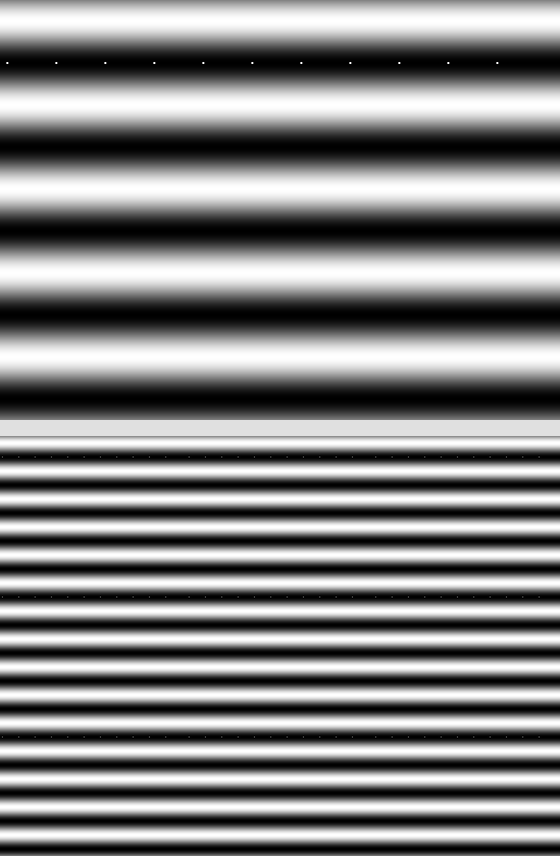
Top: one tile. Bottom: repeated 3 by 3.
Give the GLSL for this pattern, as a Shadertoy shader.

```glsl
// Five soft horizontal sine bands in black and white, with a row of fine dots along the top dark band.

const float TAU = 6.2831853;

// Brightness of the bands; five whole periods make the tile wrap vertically.
float bandWave(float y) {
    return 0.5 - 0.5 * sin(TAU * 5.0 * y);
}

// Coverage of eleven evenly spaced dots, all kept clear of the side edges.
float dotRow(vec2 uv, float aspect, float pixel) {
    float index = clamp(round((uv.x - 0.0132) / 0.0875), 0.0, 10.0);
    vec2 center = vec2(0.0132 + 0.0875 * index, 0.85);
    vec2 offset = (uv - center) * vec2(aspect, 1.0);
    return 1.0 - smoothstep(-0.5 * pixel, 0.5 * pixel, length(offset) - 0.0026);
}

void mainImage(out vec4 fragColor, in vec2 fragCoord) {
    vec2 uv = fragCoord / iResolution.xy;
    float aspect = iResolution.x / iResolution.y;
    float pixel = 1.0 / iResolution.y;

    float shade = mix(bandWave(uv.y), 1.0, dotRow(uv, aspect, pixel));
    fragColor = vec4(vec3(shade), 1.0);
}
```
